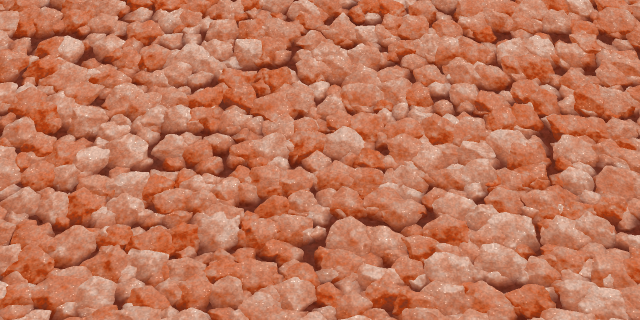
This texture is drawn by a Shadertoy shader. Its source:

```glsl
const float TAU = 6.2832;
const vec3 SHADOW = vec3(0.33, 0.11, 0.07);
const vec3 RUST   = vec3(0.55, 0.23, 0.13);
const vec3 AMBER  = vec3(0.67, 0.23, 0.06);
const vec3 ORANGE = vec3(0.73, 0.36, 0.20);
const vec3 SALMON = vec3(0.73, 0.43, 0.31);
const vec3 PINK   = vec3(0.74, 0.51, 0.41);
const vec3 FROST  = vec3(0.79, 0.65, 0.58);

struct Stone { float depth; vec3 normal; vec2 local; float id; };

float hash(vec2 p) {
    vec3 q = fract(p.xyx * 0.1031);
    q += dot(q, q.yzx + 33.33);
    return fract((q.x + q.y) * q.z);
}

float noise(vec2 p) {
    vec2 i = floor(p), f = fract(p);
    f = f * f * (3.0 - 2.0 * f);
    return mix(mix(hash(i), hash(i + vec2(1, 0)), f.x),
               mix(hash(i + vec2(0, 1)), hash(i + vec2(1, 1)), f.x), f.y);
}

vec2 noise2(vec2 p) {
    return vec2(noise(p), noise(p + 47.3)) - 0.5;
}

float fbm(vec2 p) {
    float sum = 0.0, amp = 0.5;
    for (int i = 0; i < 4; i++) {
        sum += amp * noise(p);
        p = mat2(1.6, 1.2, -1.2, 1.6) * p + 5.7;
        amp *= 0.5;
    }
    return sum / 0.9375;
}

// Convex faceted lump: normal in xyz, height in w
vec4 facets(vec2 q, float radius, vec2 seed) {
    vec2 tilt = vec2(hash(seed + 3.1), hash(seed + 5.7)) - 0.5;
    vec4 surface = vec4(normalize(vec3(tilt, 1.0)), 0.48 - dot(tilt, q));
    for (int i = 0; i < 7; i++) {
        vec2 key = seed + float(i) * vec2(7.3, 11.9);
        float angle = (float(i) + 0.7 * hash(key)) * TAU / 7.0;
        float slope = mix(0.25, 1.15, hash(key + 2.6));
        float reach = radius * mix(0.78, 1.08, hash(key + 9.2));
        vec2 dir = vec2(cos(angle), sin(angle));
        vec4 side = vec4(normalize(vec3(dir, slope)), (reach - dot(dir, q)) / slope);
        float t = clamp(0.5 + 0.5 * (surface.w - side.w) / 0.09, 0.0, 1.0);
        surface = mix(surface, side, t);
        surface.w -= 0.09 * t * (1.0 - t);
    }
    return surface;
}

// Keeps the nearest lump among the surrounding cells
void pile(inout Stone best, vec2 g, float sink, float salt) {
    vec2 cell = floor(g);
    for (int y = -1; y <= 1; y++)
    for (int x = -1; x <= 1; x++) {
        vec2 seed = cell + vec2(x, y) + salt;
        vec2 jitter = vec2(hash(seed), hash(seed + 17.7)) - 0.5;
        vec2 q = g - cell - vec2(x, y) - 0.5 - 0.7 * jitter;
        vec4 lump = facets(q, mix(0.5, 0.74, hash(seed + 31.3)), seed);
        float depth = lump.w + 0.65 * q.y - sink;
        if (lump.w > 0.0 && depth > best.depth)
            best = Stone(depth, lump.xyz, q, hash(seed + 61.1));
    }
}

vec3 saltRamp(float t) {
    vec3 c = mix(RUST, AMBER, smoothstep(0.0, 0.13, t));
    c = mix(c, ORANGE, smoothstep(0.13, 0.30, t));
    c = mix(c, SALMON, smoothstep(0.28, 0.50, t));
    c = mix(c, PINK, smoothstep(0.48, 0.75, t));
    return mix(c, FROST, smoothstep(0.72, 1.0, t));
}

float sparkle(vec2 p) {
    vec2 cell = floor(p);
    vec2 spot = 0.3 + 0.4 * vec2(hash(cell + 8.0), hash(cell + 19.0));
    return step(0.955, hash(cell)) * smoothstep(0.45, 0.1, length(fract(p) - spot));
}

vec3 scene(vec2 p) {
    // Stones shrink with distance toward the top
    float size = 0.125 - 0.04 * p.y;
    vec2 g = vec2((p.x - 1.0) / size, -log(size / 0.125) / 0.04 * 1.22) + 40.0;
    vec2 warped = g + 0.16 * noise2(g * 2.3) + 0.05 * noise2(g * 8.0);

    Stone s = Stone(-1.2, vec3(0, 0, 1), vec2(0), 0.3);
    pile(s, warped, 0.0, 0.0);
    pile(s, warped * 1.55 + 9.4, 0.3, 113.0);

    // Sunlight on rough facets
    vec2 grainPos = g + s.id * 37.0;
    vec3 n = normalize(s.normal + vec3(0.7 * noise2(grainPos * 5.0) + 0.45 * noise2(grainPos * 13.0), 0.0));
    float light = 0.5 + 0.5 * dot(n, normalize(vec3(0.25, 0.75, 0.6)));
    float cloud = fbm(grainPos * 2.6);
    float grain = fbm(grainPos * 11.0);

    // Mineral tint, cloudy veins and frosted crust
    float tone = 0.06 + 0.62 * light + 0.48 * (s.id - 0.5)
               + 0.55 * (cloud - 0.5) + 0.35 * (grain - 0.5) + 0.1 * s.local.y;
    vec3 col = saltRamp(tone) * (0.84 + 0.27 * light);
    float crust = smoothstep(0.54, 0.75, fbm(grainPos * 4.3 + 21.0)) * smoothstep(0.45, 0.9, light);
    col = mix(col, FROST, crust * (0.2 + 0.5 * grain));
    col *= 0.92 + 0.16 * noise(grainPos * 26.0);

    // Dark crevices and glints
    float open = smoothstep(-0.5, 0.2, s.depth);
    col = mix(SHADOW * (0.7 + 0.6 * grain), col, 0.2 + 0.8 * open);
    float glint = sparkle(g * 17.0) * smoothstep(0.42, 0.65, cloud) * open * light;
    return col + glint * vec3(0.32, 0.36, 0.36);
}

void mainImage(out vec4 fragColor, in vec2 fragCoord) {
    vec3 sum = vec3(0);
    for (int i = 0; i < 4; i++) {
        vec2 offset = vec2(i % 2, i / 2) * 0.5 - 0.25;
        sum += scene((fragCoord + offset) / iResolution.y);
    }
    fragColor = vec4(sum / 4.0, 1.0);
}
```
